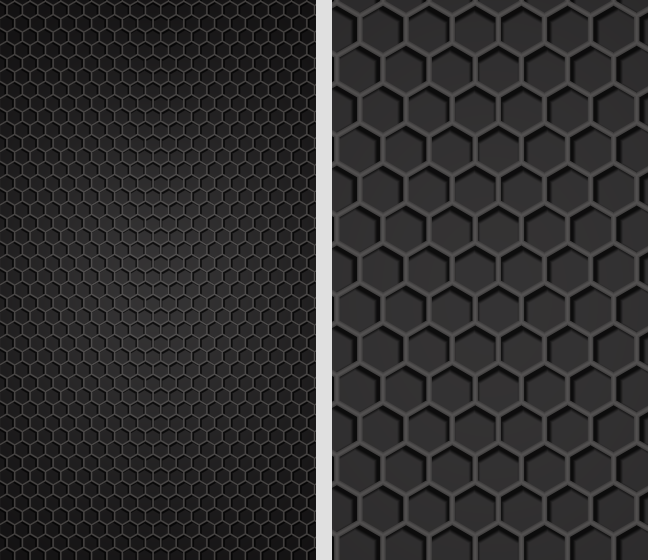
Left: the whole. Right: its middle third, enlarged.
Write a Shadertoy shader that draws this pattern.

```glsl
#define COLUMNS 20.55
#define GRID_SHIFT vec2(-0.32, 0.24)
#define WALL_HALF 0.06
#define SHADOW_DEPTH 0.13
#define SHADOW_SOFT 0.05
#define GLOW_CENTER vec2(0.5, 0.49)
#define GLOW_FALLOFF vec2(1.75, 2.4)
#define FLOOR_DARK vec3(0.055, 0.050, 0.053)
#define FLOOR_LIGHT vec3(0.205, 0.200, 0.203)
#define WALL_DARK vec3(0.235, 0.225, 0.220)
#define WALL_LIGHT vec3(0.305, 0.298, 0.298)

// Offset from the nearest center of a pointy-top lattice with unit cell width.
vec2 hexCell(vec2 p) {
    vec2 period = vec2(1.0, sqrt(3.0));
    vec2 a = mod(p, period) - 0.5 * period;
    vec2 b = mod(p + 0.5 * period, period) - 0.5 * period;
    return dot(a, a) < dot(b, b) ? a : b;
}

// Hexagonal radius: 0 at the center, 0.5 on the cell border.
float hexRadius(vec2 q) {
    q = abs(q);
    return max(q.x, dot(q, vec2(0.5, 0.5 * sqrt(3.0))));
}

void mainImage(out vec4 fragColor, in vec2 fragCoord) {
    vec2 uv = fragCoord / iResolution.xy;
    float pixel = COLUMNS / iResolution.x;
    vec2 p = (fragCoord - 0.5 * iResolution.xy) * pixel - GRID_SHIFT;
    vec2 q = hexCell(p);
    float opening = 0.5 - WALL_HALF;

    // Broad elliptical glow
    vec2 v = (uv - GLOW_CENTER) * GLOW_FALLOFF;
    float glow = exp(-dot(v, v));

    // Recessed floor, shaded along the upper rim on the side facing the glow
    vec2 cellUv = uv - q / pixel / iResolution.xy;
    float side = clamp((GLOW_CENTER.x - cellUv.x) * 6.0, -1.0, 1.0);
    vec2 rim = normalize(vec2(side, 0.6));
    float recessed = hexRadius(q + rim * SHADOW_DEPTH);
    float shadow = smoothstep(-SHADOW_SOFT, SHADOW_SOFT, recessed - opening);
    vec3 color = mix(FLOOR_DARK, FLOOR_LIGHT, glow) * mix(1.0, 0.25, shadow);

    // Raised walls with a lighter ridge
    float radius = hexRadius(q);
    float ridge = smoothstep(opening, 0.5, radius);
    vec3 wall = mix(WALL_DARK, WALL_LIGHT, glow) * mix(0.85, 1.08, ridge);
    float wallMask = smoothstep(-0.6 * pixel, 0.6 * pixel, radius - opening);
    color = mix(color, wall, wallMask);

    fragColor = vec4(color, 1.0);
}
```
